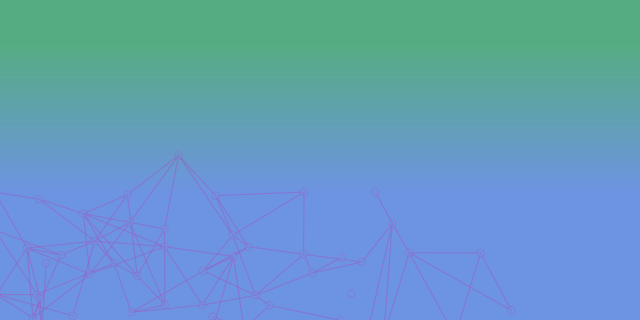
This background is drawn by a Shadertoy shader. Its source:

```glsl
#define GREEN vec3(0.335, 0.675, 0.515)
#define BLUE vec3(0.428, 0.580, 0.885)
#define PURPLE vec3(0.600, 0.350, 0.760)
#define RIDGE 13
#define NODES 48
#define REACH 0.28
#define CHANCE 0.32
#define LINE_WIDTH 0.0036
#define LINE_ALPHA 0.50
#define RING_RADIUS 0.0115
#define RING_ALPHA 0.32

// Hash of an integer pair to 0..1
float hash(int a, int b) {
    uint h = uint(a) * 1597334677u ^ uint(b) * 3812015801u;
    h = (h ^ (h >> 15)) * 2246822519u;
    h = (h ^ (h >> 13)) * 3266489917u;
    return float((h ^ (h >> 16)) & 65535u) / 65535.0;
}

float bump(float x, float center, float width) {
    float t = (x - center) / width;
    return exp(-t * t);
}

// Skyline of the web: one tall peak, then a stepped fall to the right
float skyline(float x) {
    return 0.40 - 0.07 * bump(x, 0.24, 0.11) + 0.115 * bump(x, 0.555, 0.06)
        - 0.135 * bump(x, 0.727, 0.035)
        - 0.19 * smoothstep(1.17, 1.28, x) - 0.18 * smoothstep(1.5, 1.6, x);
}

// Nodes along the skyline, with a sway in their spacing
vec2 ridgeNode(int i) {
    float k = float(i);
    float sway = smoothstep(3.0, 6.0, k) * (1.0 - 1.5 * smoothstep(10.0, 12.0, k));
    float x = -0.016 + 0.138 * k + 0.085 * sway * cos(1.5708 * k);
    return vec2(x, skyline(x));
}

// Nodes scattered below the skyline, denser to the left
vec2 innerNode(int i) {
    float k = float(i);
    float u = fract(0.7549 * k + 0.1 * hash(i, 1));
    float v = fract(0.5698 * k + 0.2 * hash(i, 2));
    float x = 1.16 * pow(u, 1.25) - 0.02;
    return vec2(x, skyline(x) * 0.87 * pow(v, 1.2) - 0.03);
}

float segmentDistance(vec2 p, vec2 a, vec2 b) {
    vec2 pa = p - a, ba = b - a;
    return length(pa - ba * clamp(dot(pa, ba) / dot(ba, ba), 0.0, 1.0));
}

// Antialiased stroke coverage
float stroke(float dist, float pixel) {
    return clamp(0.5 + (0.5 * LINE_WIDTH - dist) / pixel, 0.0, 1.0);
}

float lineGap(vec2 p, vec2 a, vec2 b, float pixel) {
    return 1.0 - LINE_ALPHA * stroke(segmentDistance(p, a, b), pixel);
}

bool linked(int i, int j, vec2 a, vec2 b) {
    if (j < RIDGE) return (j == i + 1 && i % 8 != 7) || (j == i + 2 && i % 6 >= 4);
    float reach = i < RIDGE ? REACH * 1.15 : REACH;
    reach *= 1.0 - 0.15 * smoothstep(0.5, 1.0, a.x);
    return distance(a, b) < reach && hash(i + 7, j + 3) < CHANCE;
}

// Share of the background left visible through the web
float webGap(vec2 p, float pixel) {
    vec2 node[NODES];
    for (int i = 0; i < NODES; i++) node[i] = i < RIDGE ? ridgeNode(i) : innerNode(i);

    float gap = 1.0;
    for (int i = 0; i < NODES; i++)
        for (int j = i + 1; j < NODES; j++)
            if (linked(i, j, node[i], node[j])) gap *= lineGap(p, node[i], node[j], pixel);

    // Stays running down past the lower edge
    for (int i = 9; i < 12; i++) {
        vec2 foot = vec2(node[i].x - 0.08, -0.05);
        gap *= lineGap(p, node[i], foot, pixel);
        if (i > 9) gap *= lineGap(p, node[i - 1], foot, pixel);
    }

    // Rings thin the lines inside them
    for (int i = 0; i < NODES; i++) {
        float edge = distance(p, node[i]) - RING_RADIUS;
        gap = mix(gap, 1.0, 0.5 * clamp(0.5 - edge / pixel, 0.0, 1.0));
        gap *= 1.0 - RING_ALPHA * stroke(abs(edge), pixel);
    }
    return max(gap, 0.3);
}

void mainImage(out vec4 fragColor, in vec2 fragCoord) {
    vec2 p = fragCoord / iResolution.y;
    float pixel = 1.0 / iResolution.y;
    vec3 color = mix(BLUE, GREEN, clamp((p.y - 0.40) / 0.46, 0.0, 1.0));
    if (p.y < 0.55) color = mix(PURPLE, color, webGap(p, pixel));
    fragColor = vec4(color, 1.0);
}
```
